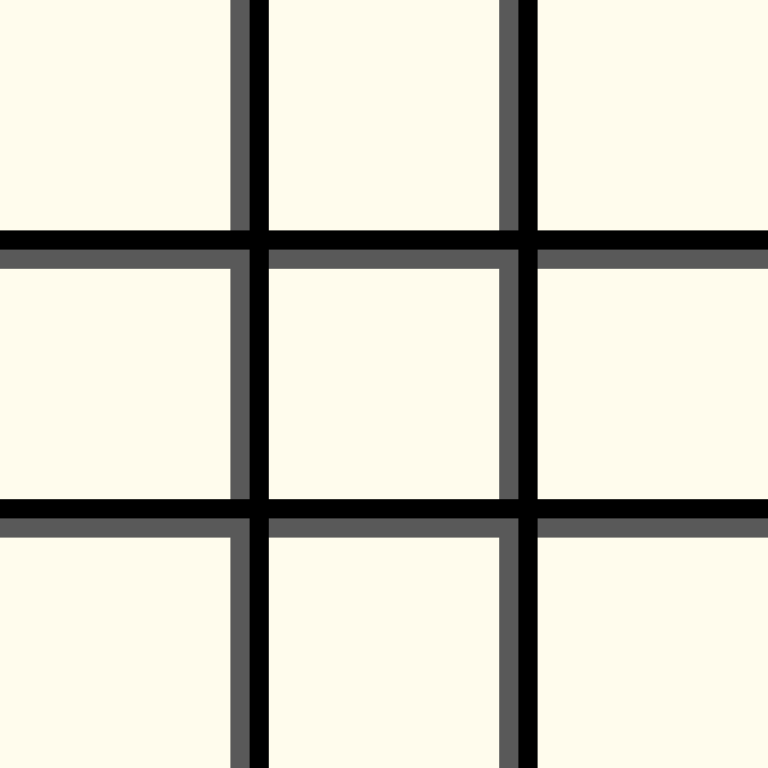
Reproduce this pattern procedurally as a Shadertoy shader.

```glsl
const float PANE = 0.30;        // side of one clear square
const float BAR = 0.025;        // width of each of the paired bars
const float PITCH = PANE + 2.0 * BAR;
const vec3 CREAM = vec3(1.0, 0.99, 0.93);
const vec3 GREY = vec3(0.35);
const vec3 BLACK = vec3(0.0);

// Coverage of repeating bands that start at 'start' in each period, per axis
vec2 bands(vec2 p, float start, float width, float pixel) {
    vec2 offset = (p - start - 0.5 * width) / PITCH;
    vec2 dist = abs(fract(offset + 0.5) - 0.5) * PITCH - 0.5 * width;
    return clamp(0.5 - dist / pixel, 0.0, 1.0);
}

// Union of the vertical and horizontal bands
float lattice(vec2 coverage) {
    return 1.0 - (1.0 - coverage.x) * (1.0 - coverage.y);
}

void mainImage(out vec4 fragColor, in vec2 fragCoord) {
    float pixel = 1.0 / min(iResolution.x, iResolution.y);
    vec2 p = fragCoord * pixel;

    // Grey runs half a bar beneath the black so no cream shows at the seam
    float greyBars = lattice(bands(p, PANE, 1.5 * BAR, pixel));
    float blackBars = lattice(bands(p, PANE + BAR, BAR, pixel));

    vec3 color = mix(CREAM, GREY, greyBars);
    color = mix(color, BLACK, blackBars);
    fragColor = vec4(color, 1.0);
}
```
